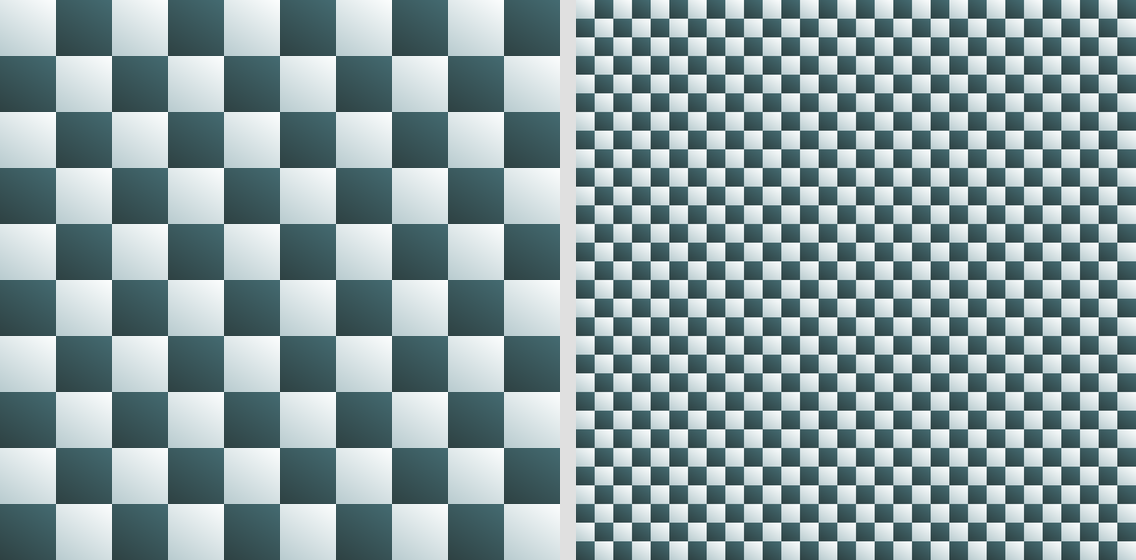
Left, the tile; right, the same tile 3 across and 3 down.
A WebGL 2 fragment shader for this pattern:

```glsl
#version 300 es
precision highp float;
// Checkerboard of ten by ten squares, each shaded by a diagonal gradient.

#define CHECKS 10.0
#define GRADIENT_WEIGHT vec2(0.40, 0.60)
#define DARK_LOW vec3(0.180, 0.255, 0.260)
#define DARK_HIGH vec3(0.268, 0.420, 0.445)
#define LIGHT_LOW vec3(0.720, 0.795, 0.810)
#define LIGHT_HIGH vec3(0.990, 0.995, 0.995)
#define SAMPLES 4

uniform vec2 u_resolution;
out vec4 fragColor;

// Colour of the board at a point, with the canvas spanning 0 to 1
vec3 checkerboard(vec2 uv) {
    vec2 grid = uv * CHECKS;
    vec2 cell = floor(grid);
    float isLight = mod(cell.x + cell.y, 2.0);

    // Shade rises from the lower left corner to the upper right
    float shade = dot(fract(grid), GRADIENT_WEIGHT);
    vec3 dark = mix(DARK_LOW, DARK_HIGH, shade);
    vec3 light = mix(LIGHT_LOW, LIGHT_HIGH, shade);
    return mix(dark, light, isLight);
}

void main() {
    // Average a small grid of samples per pixel to smooth the edges
    vec3 sum = vec3(0.0);
    for (int j = 0; j < SAMPLES; j++) {
        for (int i = 0; i < SAMPLES; i++) {
            vec2 offset = (vec2(i, j) + 0.5) / float(SAMPLES) - 0.5;
            sum += checkerboard((gl_FragCoord.xy + offset) / u_resolution);
        }
    }
    fragColor = vec4(sum / float(SAMPLES * SAMPLES), 1.0);
}
```
